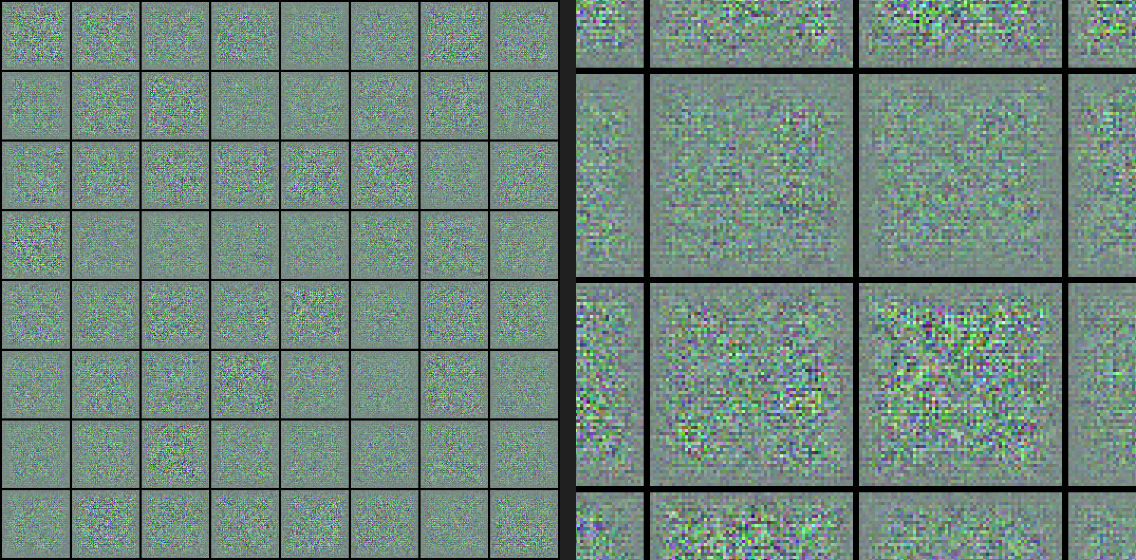
Left, the full canvas; right, a detail of the centre.
Give the GLSL for this pattern, as a Shadertoy shader.

```glsl
// Three random values per lattice point
vec3 hash3(vec2 p) {
    vec3 q = fract(p.xyx * vec3(0.1031, 0.1030, 0.0973));
    q += dot(q, q.yxz + 33.33);
    return fract((q.xxy + q.yzz) * q.zyx);
}

float valueNoise(vec2 p) {
    vec2 i = floor(p), f = fract(p);
    f = f * f * (3.0 - 2.0 * f);
    return mix(mix(hash3(i).x, hash3(i + vec2(1, 0)).x, f.x),
               mix(hash3(i + vec2(0, 1)).x, hash3(i + vec2(1, 1)).x, f.x), f.y);
}

// Colour of one grain: 8 x 8 tiles of 64 grains, parted by lines 2 grains wide
vec3 grainColor(vec2 grain) {
    vec2 local = mod(grain, 66.0) - 2.0;
    if (min(local.x, local.y) < 0.0) return vec3(0.0);

    // Contrast differs per tile, drifts in soft blotches and fades at the rim
    vec2 tile = floor(grain / 66.0);
    vec2 rim = min(local, 63.0 - local);
    float inside = smoothstep(-3.0, 12.0, min(rim.x, rim.y));
    float contrast = mix(0.6, 1.15, hash3(tile + 701.0).y)
                   * mix(0.65, 1.3, valueNoise(grain / 9.0 + 40.0))
                   * mix(0.2, 1.0, inside);

    // Woven lattice: alternate rows and columns are darker
    vec2 odd = mod(local, 2.0);
    float weave = 0.09 * (odd.y - 0.5) + 0.05 * (odd.x - 0.5)
                + 0.06 * (odd.x - 0.5) * (odd.y - 0.5);

    // Grain: separate channels, shared brightness and a green to violet swing
    vec3 a = hash3(grain + 13.0), b = hash3(grain + 977.0);
    vec3 speckle = (a + b - 1.0) * vec3(0.26, 0.30, 0.30);
    float brightness = (fract(a.x + b.y * 7.0) - 0.5) * 0.26;
    float swing = fract(a.z * 5.0 + b.x * 3.0) * 2.0 - 1.0;

    vec3 base = mix(vec3(0.48, 0.54, 0.52), vec3(0.465, 0.58, 0.525), inside);
    vec3 color = base + contrast * (speckle + brightness + weave
                                    + swing * vec3(-0.03, 0.13, -0.13));
    return clamp(color, 0.0, 1.0);
}

void mainImage(out vec4 fragColor, in vec2 fragCoord) {
    // 8 * 66 grains plus the closing line
    vec2 p = fragCoord / iResolution.xy * 530.0 - 0.5;
    vec2 i = floor(p);

    // Blend neighbouring grains across a pixel-wide edge
    vec2 pixel = 530.0 / iResolution.xy;
    vec2 f = clamp((fract(p) - 0.5) / (0.6 * pixel) + 0.5, 0.0, 1.0);
    vec3 color = mix(mix(grainColor(i), grainColor(i + vec2(1, 0)), f.x),
                     mix(grainColor(i + vec2(0, 1)), grainColor(i + vec2(1, 1)), f.x), f.y);
    fragColor = vec4(color, 1.0);
}
```
